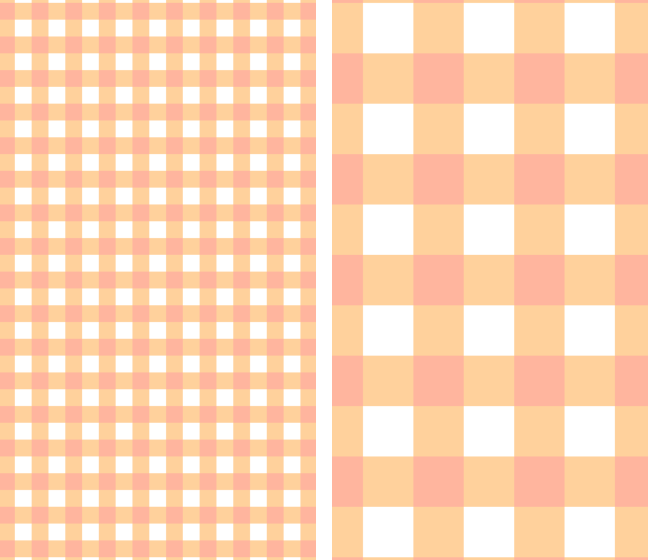
Left: the whole. Right: its middle third, enlarged.
Reproduce this pattern procedurally as a Shadertoy shader.

```glsl
// Gingham check: translucent peach bands crossing on white, pink where they overlap.

// Coverage of bands half a repeat wide, centred on whole numbers.
vec2 bandCoverage(vec2 p, float pixel) {
    vec2 fromCentre = abs(fract(p + 0.5) - 0.5);
    return clamp((0.25 - fromCentre) / pixel + 0.5, 0.0, 1.0);
}

void mainImage(out vec4 fragColor, in vec2 fragCoord) {
    const vec3 white = vec3(1.0);
    const vec3 peach = vec3(1.0, 0.82, 0.61);
    const vec3 pink = vec3(1.0, 0.71, 0.62);

    // Square repeats: 9.38 across and 16.67 down a 9:16 canvas.
    float repeatsPerUnit = 16.67 / iResolution.y;
    vec2 p = fragCoord * repeatsPerUnit - vec2(0.193, 0.334);
    vec2 band = bandCoverage(p, 1.2 * repeatsPerUnit);

    // No band is white, one is peach, two are pink.
    vec3 betweenRows = mix(white, peach, band.x);
    vec3 alongRows = mix(peach, pink, band.x);
    fragColor = vec4(mix(betweenRows, alongRows, band.y), 1.0);
}
```
